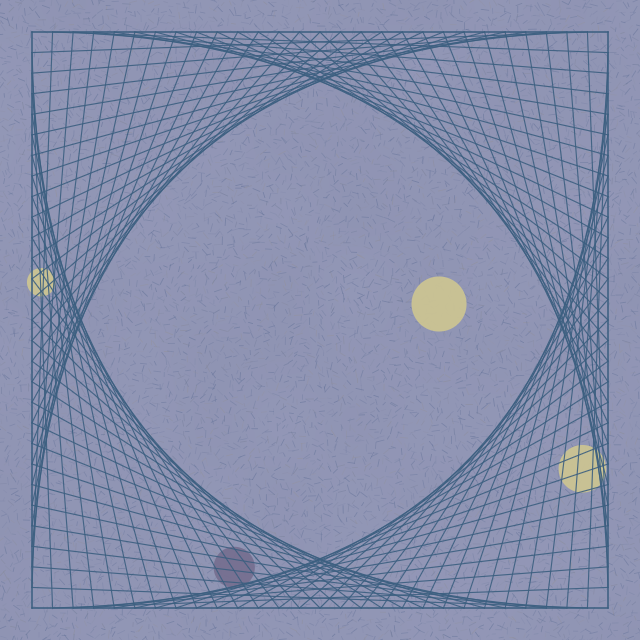
This background is drawn by a WebGL 2 fragment shader. Its source:

```glsl
#version 300 es
precision highp float;
// Four-cornered string art in a square frame, over fibrous paper with coloured discs.

uniform vec2 u_resolution;
out vec4 outColor;

const vec3 PAPER = vec3(0.567, 0.585, 0.708);
const vec3 FIBRE_BLUE = vec3(0.38, 0.44, 0.59);
const vec3 FIBRE_GREY = vec3(0.58, 0.57, 0.60);
const vec3 THREAD = vec3(0.23, 0.37, 0.50);
const vec3 YELLOW = vec3(0.795, 0.765, 0.575);
const vec3 PURPLE = vec3(0.46, 0.435, 0.565);

const float MARGIN = 0.05;         // frame inset
const int THREADS = 28;            // divisions of each side
const float THREAD_WIDTH = 0.0018;
const float THREAD_ALPHA = 0.9;
const float FIBRE_CELLS = 96.0;    // fibre cells across the canvas
const float FIBRE_WIDTH = 0.0013;
const vec2 FIBRE_LENGTH = vec2(0.005, 0.012);
const vec2 FIBRE_ALPHA = vec2(0.12, 0.55);
const float MOTTLE = 0.012;        // strength of the paper's soft variation

// Discs: centre x, centre y, radius
const vec3 DISC_LARGE = vec3(0.686, 0.525, 0.043);
const vec3 DISC_RIGHT = vec3(0.910, 0.2675, 0.0372);
const vec3 DISC_LEFT = vec3(0.0643, 0.559, 0.0222);
const vec3 DISC_LOW = vec3(0.366, 0.1135, 0.0322);

// Integer hash giving four values in 0..1
vec4 hash4(vec2 cell, uint seed) {
    uvec4 v = uvec4(ivec4(ivec2(cell), 17, 31)) + seed;
    v = v * 1664525u + 1013904223u;
    for (int i = 0; i < 2; i++) {
        v += v.yzxy * v.wxyz;
        v ^= v >> 16u;
    }
    return vec4(v >> 8u) / 16777216.0;
}

float valueNoise(vec2 p) {
    vec2 i = floor(p), f = fract(p);
    f = f * f * (3.0 - 2.0 * f);
    float low = mix(hash4(i, 5u).x, hash4(i + vec2(1, 0), 5u).x, f.x);
    float high = mix(hash4(i + vec2(0, 1), 5u).x, hash4(i + vec2(1, 1), 5u).x, f.x);
    return mix(low, high, f.y);
}

float segmentDistance(vec2 p, vec2 a, vec2 b) {
    vec2 pa = p - a, ba = b - a;
    return length(pa - ba * clamp(dot(pa, ba) / dot(ba, ba), 0.0, 1.0));
}

// Antialiased coverage of a shape from its signed distance
float coverage(float d, float pixel) {
    return clamp(0.5 - d / pixel, 0.0, 1.0);
}

// One randomly turned stroke per cell, gathered from the neighbouring cells
vec3 addFibres(vec3 colour, vec2 p, float pixel) {
    vec2 home = floor(p * FIBRE_CELLS);
    for (int y = -1; y <= 1; y++) {
        for (int x = -1; x <= 1; x++) {
            vec2 cell = home + vec2(x, y);
            vec4 place = hash4(cell, 101u);
            vec4 look = hash4(cell, 907u);
            vec2 centre = (cell + place.xy) / FIBRE_CELLS;
            float angle = place.z * 3.14159;
            float size = mix(FIBRE_LENGTH.x, FIBRE_LENGTH.y, place.w);
            vec2 arm = 0.5 * size * vec2(cos(angle), sin(angle));
            float d = segmentDistance(p, centre - arm, centre + arm) - 0.5 * FIBRE_WIDTH;
            vec3 tint = mix(FIBRE_BLUE, FIBRE_GREY, smoothstep(0.55, 1.0, look.x));
            float alpha = mix(FIBRE_ALPHA.x, FIBRE_ALPHA.y, look.y);
            colour = mix(colour, tint, alpha * coverage(d, pixel));
        }
    }
    return colour;
}

vec3 addDisc(vec3 colour, vec2 p, vec3 disc, vec3 tint, float pixel) {
    return mix(colour, tint, 0.95 * coverage(length(p - disc.xy) - disc.z, pixel));
}

// Threads joining two adjacent sides, mirrored into all four corners
float threadCover(vec2 p, float pixel) {
    float side = 1.0 - 2.0 * MARGIN;
    float clear = 1.0;
    for (int corner = 0; corner < 4; corner++) {
        vec2 flip = vec2(corner & 1, corner >> 1);
        vec2 q = mix(p, 1.0 - p, flip) - MARGIN;
        for (int i = 0; i <= THREADS; i++) {
            float s = side * float(i) / float(THREADS);
            float d = segmentDistance(q, vec2(s, 0.0), vec2(0.0, side - s));
            clear *= 1.0 - THREAD_ALPHA * coverage(d - 0.5 * THREAD_WIDTH, pixel);
        }
    }
    return 1.0 - clear;
}

void main() {
    float pixel = 1.0 / min(u_resolution.x, u_resolution.y);
    vec2 p = (gl_FragCoord.xy - 0.5 * u_resolution) * pixel + 0.5;

    vec3 colour = PAPER + MOTTLE * (valueNoise(p * 9.0) - 0.5);
    colour = addFibres(colour, p, pixel);
    colour = addDisc(colour, p, DISC_LARGE, YELLOW, pixel);
    colour = addDisc(colour, p, DISC_RIGHT, YELLOW, pixel);
    colour = addDisc(colour, p, DISC_LEFT, YELLOW, pixel);
    colour = addDisc(colour, p, DISC_LOW, PURPLE, pixel);
    colour = mix(colour, THREAD, threadCover(p, pixel));
    outColor = vec4(colour, 1.0);
}
```
